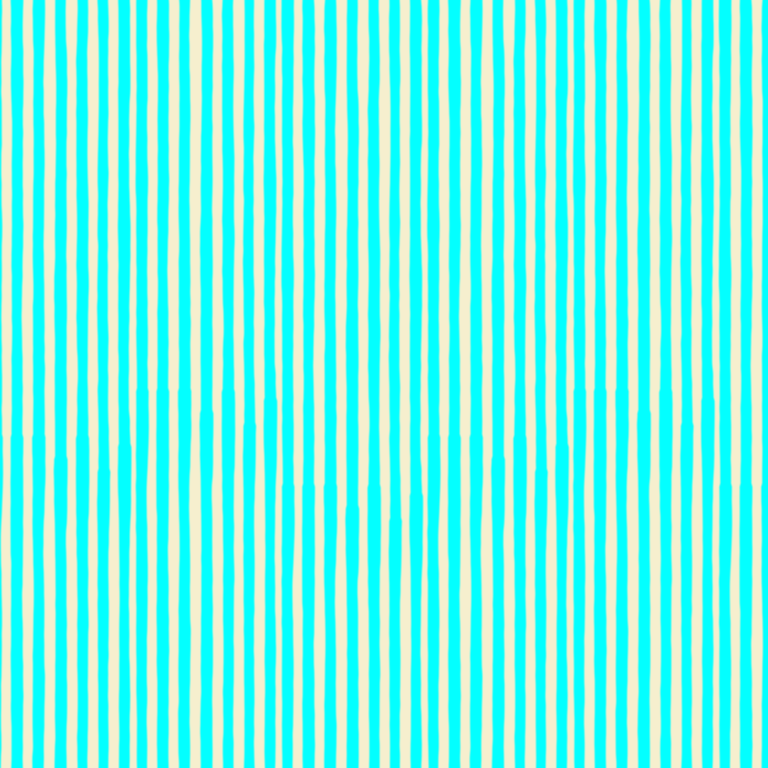
Write a Shadertoy shader that draws this pattern.

```glsl
// Hand-cut cyan stripes running down a cream ground. Seven uneven stripes form
// a group that repeats across, each group slid up or down by one of three drops.
// Both edges of every stripe wander with value noise, plus one stepped swelling.

const float STRIPES = 36.87;      // stripes across the canvas
const float GROUP = 7.0;          // stripes in one repeating group
const float ORIGIN = 0.19;        // first stripe centre, in pitches left of x = 0
const float HALF_WIDTH = 0.262;   // half a stripe, in pitches
const float SOFTNESS = 0.07;      // half the edge blur, in pitches
const vec3 CREAM = vec3(0.965, 0.937, 0.806);
const vec3 CYAN = vec3(0.01, 1.0, 1.0);

float hash(vec2 p) {
    return fract(sin(dot(p, vec2(127.1, 311.7))) * 43758.5453);
}

// Smooth noise along one line, from -1 to 1
float noise(float t, float seed) {
    float i = floor(t);
    float f = fract(t);
    float blend = f * f * (3.0 - 2.0 * f);
    return 2.0 * mix(hash(vec2(i, seed)), hash(vec2(i + 1.0, seed)), blend) - 1.0;
}

// Sideways drift of a cut edge: slow wander plus fine roughness
float edgeWander(float y, float seed) {
    return 0.038 * noise(y * 10.0, seed)
         + 0.018 * noise(y * 27.0, seed + 17.0)
         + 0.010 * noise(y * 75.0, seed + 31.0);
}

// Uneven spacing of the stripes inside a group, in pitches
float spacingShift(float member) {
    return 0.15 * smoothstep(0.6, 4.2, member);
}

// Vertical slide of a group, cycling through three positions
float groupDrop(float group) {
    float phase = mod(group, 3.0);
    return phase < 0.5 ? 0.0 : (phase < 1.5 ? -0.060 : 0.064);
}

// Swelling that begins abruptly and tapers away downwards
float swelling(float depth, float start) {
    float d = depth - start;
    return 0.045 * smoothstep(-0.003, 0.004, d) * (1.0 - smoothstep(0.05, 0.15, d));
}

// Signed distance to one stripe, in pitches; depth runs down from the top
float stripeDistance(float x, float depth, float index) {
    float group = floor(index / GROUP);
    float member = index - group * GROUP;
    float y = depth - groupDrop(group);
    float start = 0.567 + 0.05 * step(2.5, member) * hash(vec2(member, 5.0));
    float halfWidth = HALF_WIDTH + swelling(y, start);
    float center = index + spacingShift(member);
    float left = center - halfWidth + edgeWander(y, member + 1.0);
    float right = center + halfWidth + edgeWander(y, member + 61.0);
    return max(left - x, x - right);
}

void mainImage(out vec4 fragColor, in vec2 fragCoord) {
    vec2 uv = fragCoord / iResolution.y;
    float x = uv.x * STRIPES + ORIGIN;
    float depth = 1.0 - uv.y;

    // Nearest of the neighbouring stripes
    float nearest = 1.0;
    float cell = floor(x + 0.5);
    for (float k = -1.0; k <= 1.0; k++) {
        nearest = min(nearest, stripeDistance(x, depth, cell + k));
    }

    // Soft edge, never thinner than a pixel
    float blur = max(SOFTNESS, 0.75 * STRIPES / iResolution.y);
    float ink = 1.0 - smoothstep(-blur, blur, nearest);
    fragColor = vec4(mix(CREAM, CYAN, ink), 1.0);
}
```
